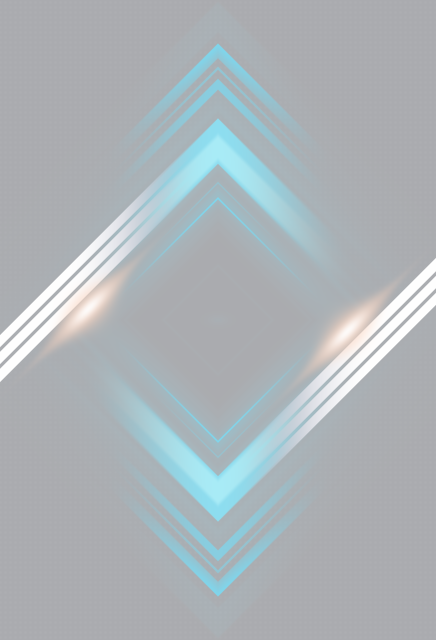
A Shadertoy shader for this background:

```glsl
// Grey field with nested cyan chevrons, white diagonal stripes and two warm flares.

const vec3 GREY  = vec3(0.668, 0.672, 0.686);
const vec3 MIST  = vec3(0.655, 0.715, 0.740);
const vec3 CYAN  = vec3(0.490, 0.845, 0.935);
const vec3 ICE   = vec3(0.660, 0.930, 0.975);
const vec3 LILAC = vec3(0.775, 0.785, 0.830);
const vec3 WHITE = vec3(0.995);
const vec3 PEACH = vec3(0.985, 0.830, 0.745);

float hash(float n) {
    n = fract(n * 0.1031);
    n *= n + 33.33;
    return fract(n * (n + n));
}

float noise(float x) {
    float i = floor(x);
    return mix(hash(i), hash(i + 1.0), smoothstep(0.0, 1.0, x - i));
}

// 1 between lo and hi, with edges of the given softness
float band(float v, float lo, float hi, float soft) {
    return smoothstep(lo - soft, lo + soft, v) - smoothstep(hi - soft, hi + soft, v);
}

// 1 at zero, fading smoothly to 0 at reach
float fade(float v, float reach) {
    return 1.0 - smoothstep(0.0, reach, v);
}

float bell(float v, float width) {
    return exp(-v * v / (width * width));
}

// Faint streaks, concentric diamonds and a fine dot screen
vec3 backdrop(vec2 p, float d, float armX) {
    float halo = smoothstep(0.12, 0.20, d) * fade(max(d - 0.27, 0.0), 0.26);
    float streaks = 0.35 + 0.65 * noise(d * 75.0);
    vec3 col = mix(GREY, MIST, halo * streaks * (1.0 - 0.75 * smoothstep(0.05, 0.32, armX)));
    col = mix(col, MIST, 0.35 * band(d, 0.45, 0.497, 0.004) * fade(armX, 0.16));
    float rings = bell(d - 0.085, 0.003) + bell(d - 0.145, 0.004);
    col = mix(col, MIST, 0.14 * rings + 0.3 * bell(length(p * vec2(1.0, 2.0)), 0.016));
    vec2 cell = fract(p * 128.0) - 0.5;
    float dots = 1.0 - smoothstep(0.12, 0.38, length(cell));
    return col + 0.009 * dots * smoothstep(0.15, 0.45, d);
}

// Cyan chevrons, brightest at the two tips
vec3 chevrons(vec3 col, float d, float armX, float aa) {
    float soft = aa + 0.035 * armX;
    float depth = clamp((0.432 - d) / 0.024, 0.0, 1.0);
    float outer = band(d, 0.409, 0.432, aa + 0.012 * armX) * (1.0 - 0.5 * depth);
    float thin = band(d, 0.391, 0.396, aa) * 0.55;
    float middle = band(d, 0.360, 0.377, aa + 0.015 * armX) * 0.75;
    col = mix(col, CYAN, (outer + thin + middle) * fade(armX, 0.175));

    // Broad chevron with a paler inner layer
    float broad = band(d, 0.244, 0.315, soft);
    vec3 tint = mix(CYAN, ICE, 0.35 + 0.65 * band(d, 0.250, 0.289, 0.006));
    col = mix(col, tint, broad * 0.96 * fade(armX, 0.215));

    // Hairlines around the inner diamond
    float glow = 0.22 * bell(d - 0.196, 0.014);
    col = mix(col, CYAN, glow * fade(armX, 0.18));
    col = mix(col, CYAN, 0.38 * band(d, 0.213, 0.216, aa) * fade(armX, 0.11));
    return mix(col, CYAN, 0.95 * band(d, 0.1885, 0.1920, aa) * fade(armX, 0.165));
}

// Three parallel stripes that whiten toward the side
vec3 stripes(vec3 col, vec2 q, float aa) {
    float across = q.y - q.x;
    float mask = band(across, 0.2435, 0.317, aa);
    for (int i = 0; i < 2; i++) {
        float gap = 0.268 + 0.0265 * float(i);
        mask *= 1.0 - band(across, gap - 0.0035, gap + 0.0035, aa);
    }
    float side = -q.x;
    vec3 tint = mix(LILAC, WHITE, smoothstep(0.07, 0.235, side));
    return mix(col, tint, mask * smoothstep(0.03, 0.16, side));
}

// Elongated warm flare lying along the stripes
vec3 flare(vec3 col, vec2 q, vec2 center) {
    vec2 r = q - center;
    float along = (r.x + r.y) * 0.7071;
    float across = (r.y - r.x) * 0.7071;
    float taper = 0.004 + 0.020 * bell(along, 0.070);
    float warm = bell(across, taper) * bell(along, 0.085);
    float core = bell(across, 0.010) * bell(along, 0.038);
    col = mix(col, PEACH, 0.88 * warm);
    return mix(col, WHITE, 0.92 * core);
}

void mainImage(out vec4 fragColor, in vec2 fragCoord) {
    vec2 p = (fragCoord - 0.5 * iResolution.xy) / iResolution.y;
    float aa = 1.0 / iResolution.y;
    float d = abs(p.x) + abs(p.y);
    float armX = abs(p.x);

    // Half-turn symmetry for stripes and flares
    vec2 q = p.y < p.x ? -p : p;

    vec3 col = backdrop(p, d, armX);
    col = chevrons(col, d, armX, aa);
    col = stripes(col, q, aa);
    col = flare(col, q, vec2(-0.202, 0.018));
    fragColor = vec4(clamp(col, 0.0, 1.0), 1.0);
}
```
